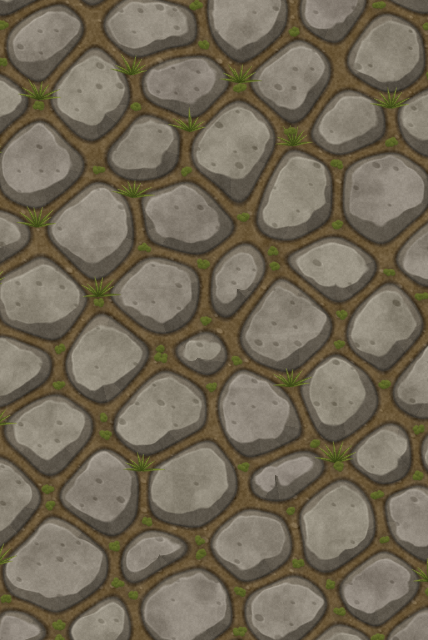
A WebGL 2 fragment shader for this texture:

```glsl
#version 300 es
precision highp float;
// Rounded grey cobblestones set in brown earth, with grass tufts and moss in the joints.
uniform vec2 u_resolution;
out vec4 fragColor;

const vec2 PITCH = vec2(0.225, 0.155);
const float SHEAR = 0.13;

float hash(vec2 p) {
  vec3 q = fract(p.xyx * 0.1031);
  q += dot(q, q.yzx + 33.33);
  return fract((q.x + q.y) * q.z);
}

float noise(vec2 p) {
  vec2 i = floor(p), f = fract(p);
  f = f * f * (3.0 - 2.0 * f);
  return mix(mix(hash(i), hash(i + vec2(1, 0)), f.x),
             mix(hash(i + vec2(0, 1)), hash(i + 1.0), f.x), f.y);
}

float fbm(vec2 p) {
  return 0.5 * noise(p) + 0.3 * noise(p * 2.1 + 7.0) + 0.2 * noise(p * 4.3 + 3.0);
}

// Stone site in xy, power-diagram weight in z (low weight = small stone)
vec3 site(vec2 c) {
  vec2 jitter = vec2(hash(c + 11.3), hash(c + 47.9)) - 0.5;
  vec2 s = (c + vec2(0.5 * mod(c.y, 2.0), 0.0) + 0.38 * jitter) * PITCH;
  s.y += SHEAR * s.x;
  return vec3(s, 0.005 * hash(c + 83.1) - 0.010 * step(0.86, hash(c + 29.7)));
}

// Point where the joints between three stones meet
vec2 junction(vec3 a, vec3 b, vec3 c) {
  vec2 r = b.xy - a.xy, s = c.xy - a.xy;
  return a.xy + 0.5 * vec2(dot(r, r) + a.z - b.z, dot(s, s) + a.z - c.z) * inverse(mat2(r, s));
}

// Scattered oval spots: x = dark body, y = lit lower rim
vec2 spots(vec2 p, float size, float chance, float px) {
  vec2 i = floor(p / size), h = vec2(hash(i + 5.1), hash(i + 61.7));
  vec2 q = p - (i + 0.3 + 0.4 * h) * size;
  q = vec2(q.x + 0.4 * q.y, q.y * 1.2);
  float r = size * (0.08 + 0.15 * h.x * h.y), on = step(hash(i + 17.0), chance);
  float body = 1.0 - smoothstep(r - px, r + 1.5 * px, length(q));
  float rim = 1.0 - smoothstep(r - px, r + 2.0 * px, length(q + vec2(-0.3, 0.4) * r));
  return on * vec2(body, rim * (1.0 - body));
}

void drawTuft(inout vec3 col, vec2 q, float seed, float px) {
  for (float i = 0.0; i < 8.0; i++) {
    float h = hash(vec2(i, seed)), lean = (i - 3.5) * 0.36 + 0.3 * (h - 0.5);
    vec2 dir = vec2(sin(lean), cos(lean));
    float t = dot(q, dir) / (0.036 + 0.02 * h);
    float side = dot(q, vec2(dir.y, -dir.x)) - 0.007 * sin(lean) * t * t;
    float width = 0.0075 * sqrt(clamp(t, 0.0, 1.0)) * (1.0 - t);
    float mask = (1.0 - smoothstep(-px, px, abs(side) - width)) * step(0.0, t) * step(t, 1.0);
    vec3 blade = mix(vec3(0.24, 0.29, 0.09), vec3(0.47, 0.51, 0.21), t);
    col = mix(col, blade * (0.9 + 0.25 * step(0.0, side)), mask);
  }
}

void drawMoss(inout vec3 col, vec2 q, float seed, float px) {
  for (float i = 0.0; i < 7.0; i++) {
    float h = hash(vec2(i, seed + 3.0)), a = i * 2.4 + seed;
    vec2 d = q - vec2(0.011 * cos(a), 0.007 * sin(a)) * (0.4 + 0.6 * h);
    float r = 0.004 + 0.003 * h;
    vec3 leaf = mix(vec3(0.27, 0.31, 0.11), vec3(0.44, 0.47, 0.20), 0.5 + 0.4 * d.y / r);
    col = mix(col, leaf, 1.0 - smoothstep(-px, px, length(d) - r));
  }
}

void main() {
  vec2 uv = gl_FragCoord.xy / u_resolution.x;
  float px = 1.0 / u_resolution.x;
  vec2 p = uv + 0.014 * (vec2(noise(uv * 13.0), noise(uv * 13.0 + 40.0)) - 0.5);
  vec2 base = vec2(0.0, round((p.y - SHEAR * p.x) / PITCH.y));
  base.x = round(p.x / PITCH.x - 0.5 * mod(base.y, 2.0));

  // Owning stone
  vec2 id = base;
  float best = 1e3;
  for (int k = 0; k < 25; k++) {
    vec2 c = base + vec2(k % 5 - 2, k / 5 - 2);
    vec3 s = site(c);
    float d = dot(p - s.xy, p - s.xy) - s.z;
    if (d < best) { best = d; id = c; }
  }

  // Rounded distance to the joints
  vec3 own = site(id);
  float sum = 0.0;
  for (int k = 0; k < 25; k++) {
    if (k == 12) continue;
    vec3 s = site(id + vec2(k % 5 - 2, k / 5 - 2));
    vec2 r = s.xy - own.xy;
    float len = length(r);
    sum += exp(-70.0 * ((len * len + own.z - s.z) / (2.0 * len) - dot(p - own.xy, r / len)));
  }
  float inside = -log(sum) / 70.0 - 0.0115;

  // Earth
  float grain = hash(floor(uv * 342.0)) - 0.5, fine = noise(uv * 190.0) - 0.5;
  vec3 col = mix(vec3(0.27, 0.22, 0.15), vec3(0.42, 0.345, 0.225), smoothstep(0.001, 0.009, -inside));
  col += 0.10 * (fbm(uv * 45.0) - 0.5) + 0.07 * fine;
  vec2 pebble = spots(uv, 0.035, 0.3, px);
  col += 0.09 * pebble.x - 0.08 * pebble.y;

  // Bevel facets: sectors around the stone, wider on the lower right
  vec2 out2 = normalize(p - own.xy + 1e-5);
  float turn = (atan(out2.y, out2.x) / 6.28318 + 0.5) * 11.0, sector = floor(turn);
  float h0 = hash(id * 13.0 + sector), h1 = hash(id * 13.0 + mod(sector + 1.0, 11.0));
  float down = dot(out2, vec2(0.35, -0.94));
  float bevel = 0.006 + 0.011 * mix(h0, h1, turn - sector) + 0.018 * max(down, 0.0);
  float top = inside - bevel + 0.008 * (noise(uv * 45.0) - 0.5);

  // Stone faces
  vec3 side = vec3(0.41, 0.38, 0.33) * (1.0 - 0.17 * down + 0.14 * (h0 - 0.5));
  side *= mix(0.62, 1.0, smoothstep(0.0, 0.007, inside));
  vec3 face = mix(vec3(0.51, 0.48, 0.43), vec3(0.59, 0.56, 0.51), smoothstep(0.25, 0.7, fbm(uv * 14.0)));
  face += 0.025 * (hash(id + 3.3) - 0.5) * vec3(1.0, 1.3, 0.4);
  face -= 0.025 * smoothstep(0.62, 0.66, noise(uv * 19.0 + 9.0));
  face += (0.035 - 0.04 * down) * (1.0 - smoothstep(0.001, 0.007, top));
  vec2 pit = spots(uv + 0.3, 0.046, 0.5, px);
  face += 0.05 * pit.y - 0.10 * pit.x;
  vec3 rock = mix(side, face, smoothstep(-1.2 * px, 1.2 * px, top));
  rock += 0.035 * fine + 0.05 * (fbm(uv * 60.0) - 0.5);
  col = mix(col, rock, smoothstep(-px, px, inside));

  // Plants at the joint crossings
  for (int k = 0; k < 50; k++) {
    vec2 c = base + vec2(k / 2 % 5 - 2, k / 10 - 2);
    float rise = k % 2 == 0 ? 1.0 : -1.0, seed = hash(c + 19.0 * rise);
    vec2 q = uv - junction(site(c), site(c + vec2(1, 0)), site(c + vec2(mod(c.y, 2.0), rise)));
    if (length(q) > 0.09 || seed > 0.85) continue;
    col *= 1.0 - 0.25 * exp(-dot(q, q) * 4000.0);
    if (rise > 0.0 && seed < 0.42) drawTuft(col, q + vec2(0.0, 0.012), seed * 50.0, px);
    else drawMoss(col, q, seed * 50.0, px);
  }
  fragColor = vec4(col + 0.025 * grain, 1.0);
}
```
